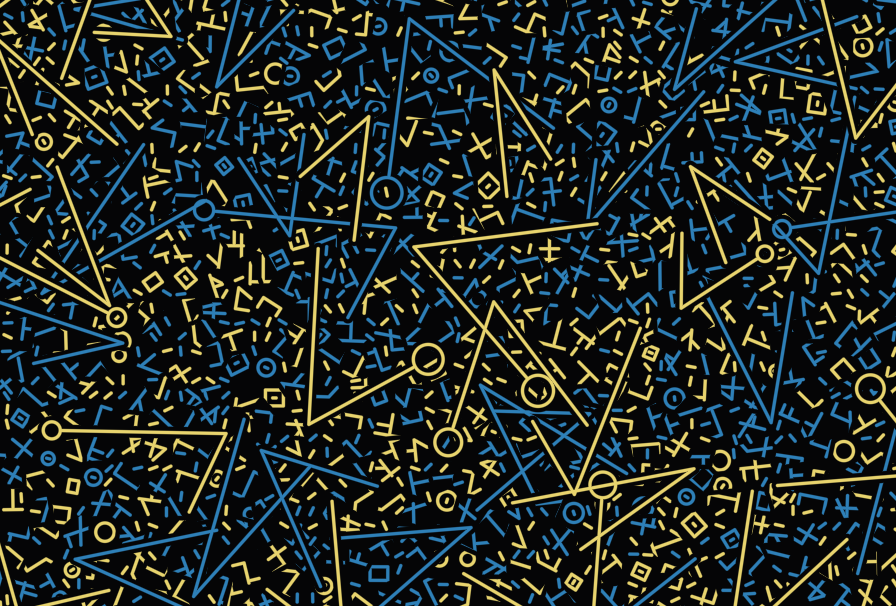
A Shadertoy shader for this pattern:

```glsl
// Dense maze of thin yellow and blue strokes on black: long wedges, small angular glyphs and dashes.

const vec3 BACKGROUND = vec3(0.018, 0.019, 0.022);
const vec3 YELLOW = vec3(0.91, 0.83, 0.43);
const vec3 BLUE = vec3(0.18, 0.50, 0.72);
const float HALF_WIDTH = 0.0028;   // stroke half width, in canvas heights
const float SOFTNESS = 0.8;        // edge blur, in pixels
const float LINE_GAP = 0.007;      // clear band beside long lines
const float CELL_GAP = 0.0038;     // clear band along glyph cell borders
const float WEDGE_CELL = 0.30;
const float GLYPH_CELL = 0.047;
const float DASH_CELL = 0.024;
const float DASH_HALF = 0.0065;
const float BLUE_SHARE = 0.58;
const float JITTER = 0.8;
const float TAU = 6.2831853;

vec3 hash3(vec2 id, float salt) {
    vec3 q = fract((id.xyx + salt * 17.3) * vec3(0.1031, 0.1030, 0.0973));
    q += dot(q, q.yxz + 33.33);
    return fract((q.xxy + q.yzz) * q.zyx);
}

vec2 direction(float angle) { return vec2(cos(angle), sin(angle)); }

float gradientNoise(vec2 p) {
    vec2 i = floor(p), f = p - i;
    vec2 u = f * f * f * (f * (f * 6.0 - 15.0) + 10.0);
    vec4 g;
    for (int k = 0; k < 4; k++) {
        vec2 corner = vec2(k & 1, k >> 1);
        g[k] = dot(direction(TAU * hash3(i + corner, 9.0).x), f - corner);
    }
    return mix(mix(g.x, g.y, u.x), mix(g.z, g.w, u.x), u.y);
}

float segment(vec2 p, vec2 a, vec2 b) {
    vec2 ab = b - a;
    return length(p - a - ab * clamp(dot(p - a, ab) / dot(ab, ab), 0.0, 1.0));
}

// Long two-armed wedges, some with a ring at the end of one arm
float wedges(vec2 p, float salt) {
    p += salt * vec2(3.17, 1.71);
    vec2 cell = floor(p / WEDGE_CELL);
    float d = 1.0;
    for (int y = -1; y <= 1; y++)
    for (int x = -1; x <= 1; x++) {
        vec2 id = cell + vec2(x, y);
        vec3 place = hash3(id, salt), shape = hash3(id, salt + 4.0);
        vec2 tip = (id + mix(vec2(0.1), vec2(0.9), place.xy)) * WEDGE_CELL;
        float angle = TAU * place.z;
        vec2 armDir = direction(angle);
        vec2 armEnd = tip + armDir * mix(0.14, 0.32, shape.x);
        vec2 otherEnd = tip + direction(angle + mix(0.35, 1.2, shape.z)) * mix(0.10, 0.31, shape.y);
        d = min(d, min(segment(p, tip, armEnd), segment(p, tip, otherEnd)));
        if (shape.z > 0.7) {
            float radius = mix(0.011, 0.026, shape.y);
            d = min(d, abs(length(p - armEnd - armDir * radius) - radius));
        }
    }
    return d - HALF_WIDTH;
}

// Returns distance to the cell border; outputs the cell id and its seed point
float voronoi(vec2 p, out vec2 id, out vec2 seed) {
    vec2 cell = floor(p);
    float nearest = 8.0, border = 8.0;
    for (int k = 0; k < 9; k++) {
        vec2 c = cell + vec2(k % 3 - 1, k / 3 - 1);
        vec2 s = c + 0.5 + JITTER * (hash3(c, 1.0).xy - 0.5);
        float d = dot(s - p, s - p);
        if (d < nearest) { nearest = d; id = c; seed = s; }
    }
    for (int k = 0; k < 25; k++) {
        if (k == 12) continue;
        vec2 c = id + vec2(k % 5 - 2, k / 5 - 2);
        vec2 s = c + 0.5 + JITTER * (hash3(c, 1.0).xy - 0.5);
        border = min(border, dot(0.5 * (s + seed) - p, normalize(s - seed)));
    }
    return border;
}

// Ring, box, or a spine with two ribs (T, L, Z, F, U and cross forms)
float glyph(vec2 q, vec2 id) {
    vec3 h = hash3(id, 2.0);
    float size = mix(0.2, 0.34, h.y);
    float core = h.z > 0.35 ? segment(q, vec2(0.0, -0.06), vec2(0.0, 0.06)) : 1.0;
    if (h.x < 0.06) return min(core, abs(length(q) - size));
    if (h.x < 0.14) {
        vec2 e = abs(q) - size * vec2(1.0, mix(0.75, 1.2, h.z));
        return min(core, abs(length(max(e, 0.0)) + min(max(e.x, e.y), 0.0)));
    }
    float spine = mix(0.32, 0.56, h.y);
    float d = segment(q, vec2(0.0, -spine), vec2(0.0, spine));
    for (int k = 0; k < 2; k++) {
        vec3 r = hash3(id, 5.0 + float(k));
        float y = spine * (k == 0 ? (r.x < 0.6 ? 1.0 : 0.0) : (r.x < 0.6 ? -1.0 : -0.8));
        float side = r.y < 0.5 ? -1.0 : 1.0;
        float reach = side * mix(0.28, 0.55, r.z);
        float back = fract(r.z * 7.0) < 0.3 ? -reach : 0.0;
        float tilt = fract(r.y * 5.0) < 0.3 ? 0.3 : 0.0;
        d = min(d, segment(q, vec2(back, y), vec2(reach, y + tilt)));
    }
    return d;
}

// Signed distances to yellow (x) and blue (y) strokes
vec2 strokes(vec2 p) {
    vec2 ink = vec2(wedges(p, 1.0), wedges(p, 2.0));
    ink.y = max(ink.y, LINE_GAP - ink.x);
    vec2 id, seed;
    float border = voronoi(p / GLYPH_CELL, id, seed) * GLYPH_CELL;
    vec3 h = hash3(id, 3.0);
    float angle = 3.0 * gradientNoise(seed * GLYPH_CELL * 2.5) + floor(h.x * 4.0) * TAU / 4.0 + 0.9 * (h.y - 0.5);
    vec2 axis = direction(angle), q = p / GLYPH_CELL - seed;
    q = vec2(dot(q, axis), dot(q, vec2(-axis.y, axis.x)));
    float d = glyph(q, id) * GLYPH_CELL - HALF_WIDTH;
    d = max(d, max(CELL_GAP - border, LINE_GAP - min(ink.x, ink.y)));
    return h.z < BLUE_SHARE ? vec2(ink.x, min(ink.y, d)) : vec2(min(ink.x, d), ink.y);
}

float room(vec2 p) { vec2 ink = strokes(p); return min(ink.x, ink.y); }

void mainImage(out vec4 fragColor, in vec2 fragCoord) {
    vec2 p = fragCoord / iResolution.y;
    vec2 ink = strokes(p);

    // Short dashes wherever a whole dash finds free room
    vec2 id = floor(p / DASH_CELL);
    vec3 h = hash3(id, 7.0);
    vec2 center = (id + 0.5 + 0.16 * (h.xy - 0.5)) * DASH_CELL;
    vec2 arm = DASH_HALF * direction(TAU * h.z);
    float free = min(room(center), min(room(center - arm), room(center + arm)));
    if (free > 0.0055) {
        float dash = segment(p, center - arm, center + arm) - HALF_WIDTH;
        if (fract(h.x * 9.0) < 0.5) ink.y = min(ink.y, dash); else ink.x = min(ink.x, dash);
    }

    float blur = SOFTNESS / iResolution.y;
    vec2 cover = 1.0 - smoothstep(-blur, blur, ink);
    vec3 color = mix(BACKGROUND, BLUE, cover.y);
    fragColor = vec4(mix(color, YELLOW, cover.x), 1.0);
}
```
